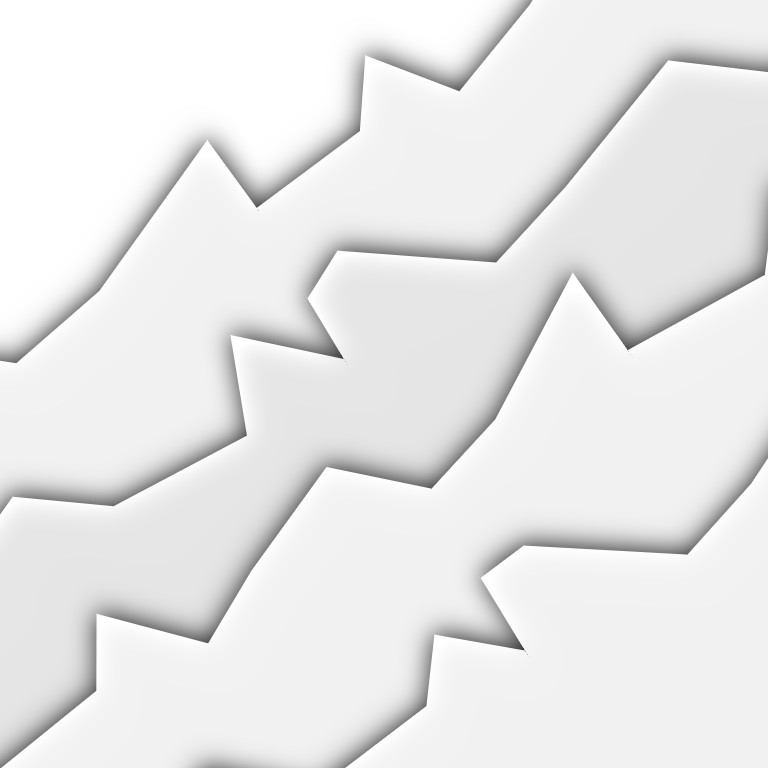
Write a WebGL 2 fragment shader that draws this background.

```glsl
#version 300 es
precision highp float;
// Overlapping pale paper sheets with jagged diagonal edges, soft shadows and lit rims.

#define LAYERS 4
#define TILT 0.58           // direction of the torn edges, radians
#define EDGE_HEIGHTS vec4(0.47, 0.24, 0.045, -0.2) // across the tilt, rear to front
#define TOOTH_LENGTH 0.34   // mean distance between notches along an edge
#define NOTCH_DEPTH 0.05
#define ROUGHNESS 0.035     // random spread of corner heights
#define REACH 0.12          // farthest a corner strays from its edge
#define SHADOW_BLUR 0.0165
#define SHADOW_SHIFT 0.004  // upward offset of the shadow
#define SHADOW_STRENGTH 0.84
#define RIM_BLUR 0.018
#define SEED 3.0

uniform vec2 u_resolution;
out vec4 fragColor;

const vec3 BACKDROP = vec3(1.0);
const vec3 LIGHT_PAPER = vec3(0.947);
const vec3 GREY_PAPER = vec3(0.9);

// Random value from -0.5 to 0.5
float jitter(vec2 p) {
    return fract(sin(dot(p, vec2(127.1, 311.7))) * 43758.5453) - 0.5;
}

// Teeth repeat in threes: 0 and 1 slope, 2 holds a cliff
float toothKind(float tooth, float layer) {
    return mod(tooth + (layer < 0.5 ? 1.0 : 0.0), 3.0);
}

bool hasFrontCliff(float layer) {
    return mod(layer, 2.0) > 0.5;
}

vec2 notch(float tooth, float layer) {
    vec2 key = vec2(tooth, layer * 7.0 + SEED);
    bool afterCliff = hasFrontCliff(layer) && toothKind(tooth, layer) < 0.5;
    float early = afterCliff ? 0.35 : 0.06 + 0.12 * jitter(key + 11.1);
    return vec2((tooth - early) * TOOTH_LENGTH, ROUGHNESS * jitter(key) - NOTCH_DEPTH);
}

// Height (x) and slope (y) of an edge: each tooth is notch, kink, peak, notch
vec2 edgeProfile(float along, float layer) {
    float tooth = floor(along / TOOTH_LENGTH);
    vec2 start = notch(tooth, layer);
    vec2 end = notch(tooth + 1.0, layer);
    if (along >= end.x) {
        tooth += 1.0;
        start = end;
        end = notch(tooth + 1.0, layer);
    }
    vec2 key = vec2(tooth, layer * 7.0 + SEED);
    float kind = toothKind(tooth, layer);
    bool frontCliff = hasFrontCliff(layer);

    // Corners as (fraction of the tooth, height)
    vec2 kink = vec2(0.36 + 0.2 * jitter(key + 17.9), -0.025);
    vec2 peak = vec2(0.74 + 0.08 * jitter(key + 29.3), 0.05);
    if (kind > 1.5) {
        kink = frontCliff ? vec2(0.015, 0.05) : vec2(0.38, -0.03);
        peak = frontCliff ? vec2(0.3, 0.075) : vec2(0.985, 0.08);
    } else if (kind == (frontCliff ? 1.0 : 0.0)) {
        kink = vec2(0.55, -0.045); // long ramp before a steep rise
    }
    float size = end.x - start.x;
    kink = vec2(start.x + kink.x * size, kink.y + ROUGHNESS * jitter(key + 41.3));
    peak = vec2(start.x + peak.x * size, peak.y + ROUGHNESS * jitter(key + 53.7));

    vec2 a = along < kink.x ? start : along < peak.x ? kink : peak;
    vec2 b = along < kink.x ? kink : along < peak.x ? peak : end;
    float slope = (b.y - a.y) / (b.x - a.x);
    return vec2(a.y + slope * (along - a.x), slope);
}

// Gaussian-blurred coverage of a sheet: summed along the edge, closed form across it
float blurredCoverage(vec2 p, float layer, float sigma) {
    if (abs(p.y) > REACH + 4.0 * sigma) return step(p.y, 0.0);
    float total = 0.0;
    float weights = 0.0;
    for (int i = -16; i <= 16; i++) {
        float offset = float(i) * 0.16;
        float weight = exp(-0.5 * offset * offset);
        float depth = edgeProfile(p.x + offset * sigma, layer).x - p.y;
        total += weight / (1.0 + exp(-1.702 * depth / sigma));
        weights += weight;
    }
    return total / weights;
}

void main() {
    vec2 uv = gl_FragCoord.xy / u_resolution.y;
    float pixel = 1.0 / u_resolution.y;
    float c = cos(TILT), s = sin(TILT);
    vec2 tilted = vec2(c * uv.x + s * uv.y, c * uv.y - s * uv.x);
    vec3 color = BACKDROP;
    for (int i = 0; i < LAYERS; i++) {
        float layer = float(i);
        vec2 p = tilted - vec2(0.0, EDGE_HEIGHTS[i]);

        // Shadow cast on everything behind
        float shadow = blurredCoverage(p - SHADOW_SHIFT * vec2(s, c), layer, SHADOW_BLUR);
        color *= 1.0 - SHADOW_STRENGTH * shadow;

        // Sheet with a white rim fading inwards
        vec3 paper = i == 1 ? GREY_PAPER : LIGHT_PAPER;
        float rim = 2.0 * (1.0 - blurredCoverage(p, layer, RIM_BLUR));
        paper = mix(paper, vec3(1.0), clamp(rim, 0.0, 1.0));

        // Smooth cut edge
        vec2 edge = edgeProfile(p.x, layer);
        float depth = (edge.x - p.y) / sqrt(1.0 + edge.y * edge.y);
        color = mix(color, paper, clamp(0.5 + depth / pixel, 0.0, 1.0));
    }
    fragColor = vec4(color, 1.0);
}
```
